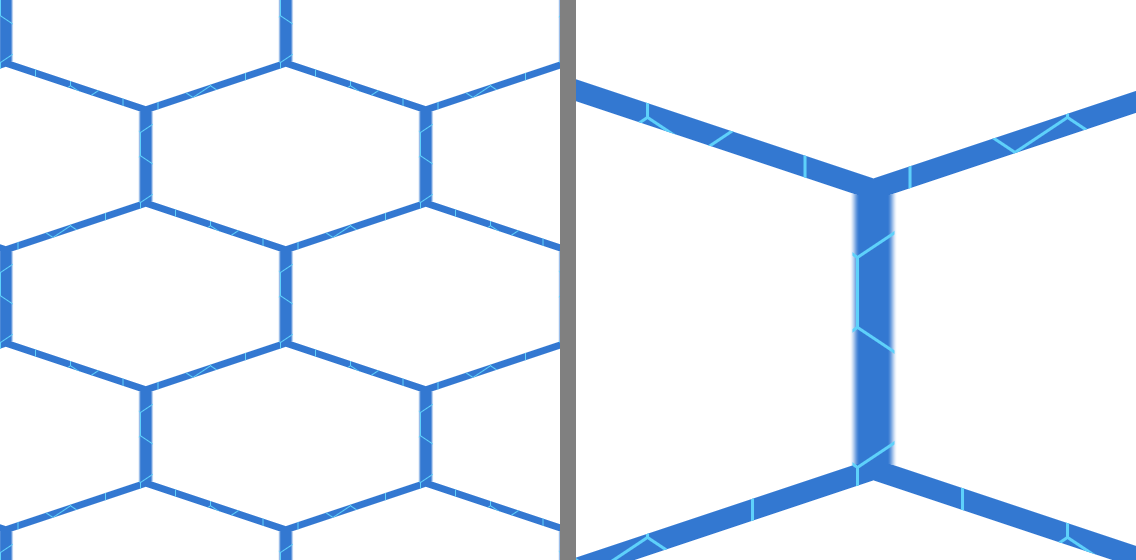
Left, the full canvas; right, a detail of the centre.
Write a Shadertoy shader that draws this pattern.

```glsl
// Wide blue honeycomb on white, its strokes inlaid with a fine cyan honeycomb.
#define REPEATS 2.0          // large cells across and down
#define FINE_REPEATS vec2(16.0, 8.0)
#define COMB_ORIGIN vec2(0.0104, 0.4706)
#define FINE_ORIGIN vec2(0.0009, 0.4926)
#define UPRIGHT_HALF 0.0082  // solid half width of upright strokes
#define HALO_HALF 0.0143     // where the soft sides of uprights end
#define INLAY_HALF 0.0125    // reach of the inlay across uprights
#define SLANT_HALF 0.0062
#define FINE_HALF 0.0009
#define PAPER vec3(1.0)
#define BLUE vec3(0.20, 0.47, 0.82)
#define CYAN vec3(0.37, 0.82, 0.98)

// Distances to the nearest upright (x) and slanted (y) honeycomb edge.
// The point is measured from the middle of an upright edge.
vec2 combEdges(vec2 point, vec2 cell) {
    vec2 q = abs(point - cell * round(point / cell));
    float slope = cell.y / (3.0 * cell.x);
    float side = q.y - cell.y / 6.0 - slope * q.x;
    float upright = side < 0.0 ? q.x : 0.5 * cell.x - q.x;
    return vec2(upright, abs(side) / length(vec2(slope, 1.0)));
}

// Antialiased coverage of a stroke
float stroke(float dist, float halfWidth, float pixel) {
    return clamp(0.5 + (halfWidth - dist) / pixel, 0.0, 1.0);
}

void mainImage(out vec4 fragColor, in vec2 fragCoord) {
    float pixel = 1.0 / iResolution.y;
    vec2 point = fragCoord * pixel;

    // Large comb: crisp slants, soft-sided uprights
    vec2 edges = combEdges(point - COMB_ORIGIN, vec2(1.0 / REPEATS));
    float slant = stroke(edges.y, SLANT_HALF, pixel);
    float upright = 1.0 - smoothstep(UPRIGHT_HALF, HALO_HALF, edges.x);
    vec3 color = mix(PAPER, BLUE, max(slant, upright));

    // Fine comb, shown only within the large strokes
    vec2 fineEdges = combEdges(point - FINE_ORIGIN, 1.0 / FINE_REPEATS);
    float fine = stroke(min(fineEdges.x, fineEdges.y), FINE_HALF, pixel);
    float inlay = max(slant, stroke(edges.x, INLAY_HALF, pixel));
    color = mix(color, CYAN, fine * inlay);

    fragColor = vec4(color, 1.0);
}
```
